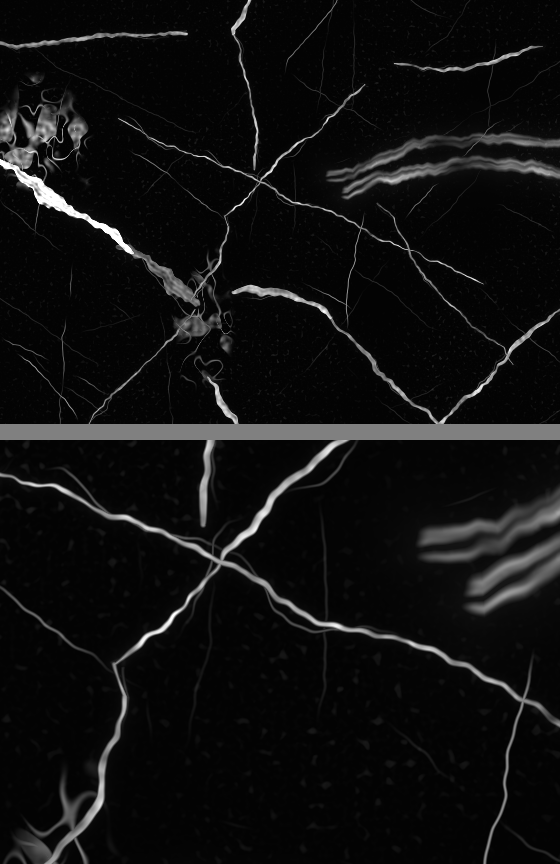
Top, the full canvas; bottom, a detail of the centre.
Reproduce this texture procedurally as a Shadertoy shader.

```glsl
// Black marble: mineral veins, smoky bands, shattered patches and hairline
// cracks on near-black stone. Each line has its own (along, across) frame,
// bent and roughened by gradient noise.

const float GROUND = 0.012;       // tone of bare stone
const float DUST = 0.11;          // strength of fine specks
const int CRACKS = 38;            // scattered hairlines
const float CRACK_WIDTH = 0.0008;
const float WANDER = 0.022;       // slow drift of a line
const float JITTER = 0.008;       // quick kinks of a line

vec2 hash2(vec2 cell) {
  uvec2 v = uvec2(ivec2(cell)) * 1664525u + 1013904223u;
  for (int i = 0; i < 2; i++) {
    v.x += v.y * 1664525u;
    v.y += v.x * 1664525u;
    v ^= v >> 16u;
  }
  return vec2(v & 65535u) / 65535.0;
}

float corner(vec2 c, vec2 f, vec2 o) {
  return dot(hash2(c + o) * 2.0 - 1.0, f - o);
}

// Gradient noise, roughly -0.8 to 0.8
float noise(vec2 p) {
  vec2 c = floor(p), f = p - c;
  vec2 s = f * f * f * (f * (f * 6.0 - 15.0) + 10.0);
  float low = mix(corner(c, f, vec2(0)), corner(c, f, vec2(1, 0)), s.x);
  float high = mix(corner(c, f, vec2(0, 1)), corner(c, f, vec2(1)), s.x);
  return 1.5 * mix(low, high, s.y);
}

// Smooth-edged line of the given half width
float stroke(float d, float w) {
  float aa = max(0.0013, 0.7 / iResolution.y);
  return 1.0 - smoothstep(max(w - aa, 0.0), w + aa, d);
}

// Line frame: along, across, distance past the ends, position 0..1
vec4 frame(vec2 p, vec2 a, vec2 b, float bend, float rough, float seed) {
  float len = length(b - a);
  vec2 dir = (b - a) / len, r = p - a;
  float u = dot(r, dir), v = dot(r, vec2(-dir.y, dir.x));
  float t = clamp(u / len, 0.0, 1.0), arch = 4.0 * t * (1.0 - t);
  float drift = WANDER * noise(vec2(u * 5.0, seed))
    + JITTER * noise(vec2(u * 21.0, seed + 3.3))
    + 0.4 * JITTER * noise(vec2(u * 65.0, seed + 7.7));
  v -= bend * arch + rough * drift * min(1.0, 3.0 * arch);
  return vec4(u, v, max(abs(u - 0.5 * len) - 0.5 * len, 0.0), t);
}

// Frayed vein with a stray thread beside it and a faint halo
float vein(vec2 p, vec2 a, vec2 b, float bend, float w, float tone) {
  float seed = 37.3 * a.x + 91.7 * b.y + 5.4;
  vec4 f = frame(p, a, b, bend, 1.0, seed);
  float d = length(f.yz);
  if (d > 0.12) return 0.0;
  float taper = 0.4 + 0.8 * sqrt(f.w * (1.0 - f.w)) * 1.5;
  float width = w * taper * (0.95 + 0.9 * noise(vec2(f.x * 9.0, seed + 1.5)));
  float fray = 0.5 * w * noise(f.xy * vec2(45, 80) + seed);
  float grain = 0.8 + 0.5 * noise(f.xy * vec2(16, 130) + seed) + 0.3 * noise(p * 95.0);
  float side = f.y - 2.0 * (0.009 + w) * noise(vec2(f.x * 11.0, seed + 5.5));
  float broken = smoothstep(-0.1, 0.3, noise(vec2(f.x * 8.0, seed + 9.5)));
  float thread = 0.4 * broken * stroke(length(vec2(f.z, side)), CRACK_WIDTH);
  float halo = 0.07 * exp(-d / (0.003 + 0.7 * w));
  return tone * (max(stroke(d + fray, width) * grain, thread) + halo);
}

// Wide soft band, streaked lengthwise
float band(vec2 p, vec2 a, vec2 b, float bend, float w, float tone) {
  vec4 f = frame(p, a, b, bend, 1.3, 23.1 * a.y);
  float d = length(f.yz) + 0.35 * w * noise(f.xy * vec2(18, 50));
  float streak = noise(f.xy * vec2(6, 70) + a) + 0.5 * noise(f.xy * vec2(17, 150));
  float body = 1.0 - smoothstep(0.35 * w, 1.1 * w, d);
  return tone * max(body * (0.65 + 0.8 * streak), 0.12 * exp(-d / (1.5 * w)));
}

// Shattered patch: net of filaments around dull plates
float shards(vec2 p, vec2 centre, vec2 radius, float tone) {
  float r = length((p - centre) / radius) + 0.6 * noise(p * 13.0);
  if (r > 1.1) return 0.0;
  vec2 q = p + 0.025 * vec2(noise(p * 17.0), noise(p * 17.0 + 31.0));
  float net = 1.0 - smoothstep(0.0, 0.09, abs(noise(q * vec2(27, 19))));
  float plate = smoothstep(0.1, 0.22, noise(q * vec2(20, 15) + 8.0));
  plate *= 0.5 + 0.5 * noise(p * 70.0);
  net *= 0.6 + 0.5 * noise(p * 33.0);
  return tone * (1.0 - smoothstep(0.55, 1.1, r)) * max(net, plate);
}

// Scattered hairlines in three leading directions
float cracks(vec2 p, float aspect) {
  float m = 0.0;
  for (int i = 0; i < CRACKS; i++) {
    float k = float(i);
    vec2 mid = hash2(vec2(k, 11)) * vec2(aspect, 1), h = hash2(vec2(k, 12)), g = hash2(vec2(k, 13));
    float angle = (h.x < 0.45 ? -0.65 : h.x < 0.75 ? 0.65 : 1.55) + 0.6 * (g.x - 0.5);
    vec2 reach = mix(0.07, 0.28, h.y) * vec2(cos(angle), sin(angle));
    vec4 f = frame(p, mid - reach, mid + reach, 0.03 * (g.y - 0.5), 0.7, k * 3.7 + 0.4);
    float fade = smoothstep(-0.45, 0.2, noise(vec2(f.x * 10.0, k + 0.5)));
    fade *= smoothstep(0.0, 0.15, f.w * (1.0 - f.w));
    m = max(m, (0.12 + 0.45 * g.y * g.y) * fade * stroke(length(f.yz), CRACK_WIDTH));
  }
  return m;
}

void mainImage(out vec4 fragColor, in vec2 fragCoord) {
  vec2 p = fragCoord / iResolution.y;
  float m = cracks(p, iResolution.x / iResolution.y);
  // Great falling vein
  m = max(m, vein(p, vec2(-.03, .63), vec2(.31, .405), 0., .013, 1.25));
  m = max(m, vein(p, vec2(.28, .42), vec2(.47, .28), 0., .014, .5));
  m = max(m, vein(p, vec2(.55, .31), vec2(.78, .25), .03, .009, .75));
  m = max(m, vein(p, vec2(.78, .25), vec2(1.04, -.01), 0., .005, .6));
  // Upright vein and rising diagonal
  m = max(m, vein(p, vec2(.59, 1.02), vec2(.55, .92), 0., .005, .8));
  m = max(m, vein(p, vec2(.55, .92), vec2(.6, .6), .02, .0025, .7));
  m = max(m, vein(p, vec2(.86, .8), vec2(.53, .49), 0., .0025, .8));
  m = max(m, vein(p, vec2(.53, .49), vec2(.45, .29), .01, .003, .7));
  // Long fine veins
  m = max(m, vein(p, vec2(.28, .72), vec2(1.14, .33), 0., .0017, .75));
  m = max(m, vein(p, vec2(-.02, .9), vec2(.44, .92), 0., .005, .6));
  m = max(m, vein(p, vec2(.89, .52), vec2(1.21, .14), -.02, .002, .6));
  m = max(m, vein(p, vec2(.93, .85), vec2(1.28, .89), -.02, .0035, .7));
  // Lower forks
  m = max(m, vein(p, vec2(1.02, -.02), vec2(1.34, .29), 0., .005, .75));
  m = max(m, vein(p, vec2(.49, .11), vec2(.58, -.02), 0., .006, .85));
  m = max(m, vein(p, vec2(.46, .27), vec2(.21, 0), 0., .0025, .6));
  // Smoky bands and shattered patches
  m = max(m, band(p, vec2(.78, .585), vec2(1.34, .67), .04, .016, .5));
  m = max(m, band(p, vec2(.82, .545), vec2(1.36, .58), .045, .019, .6));
  m = max(m, shards(p, vec2(.09, .68), vec2(.12, .13), .95));
  m = max(m, shards(p, vec2(.49, .23), vec2(.07, .16), .6));
  // Dust in loose clouds
  float cloud = 0.5 + 0.8 * noise(p * 4.0 + 2.0);
  float specks = smoothstep(0.25, 0.75, noise(p * 120.0)) + 0.25 * noise(p * 210.0);
  m += GROUND + DUST * max(cloud * specks, 0.0);
  fragColor = vec4(vec3(clamp(m, 0.0, 1.0)), 1);
}
```
